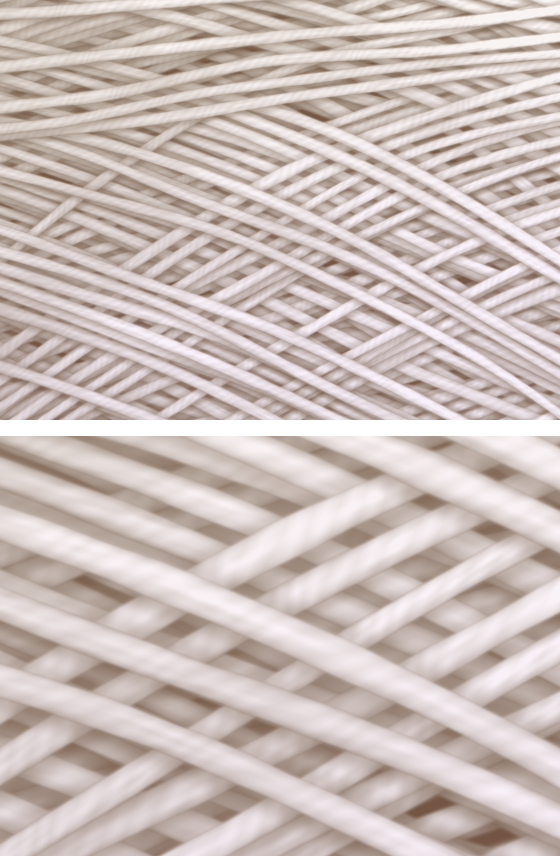
Top: the whole. Bottom: its middle third, enlarged.
Give the GLSL for this texture, as a Shadertoy shader.

```glsl
// Wound ball of cream cotton yarn: sheets of parallel strands crossing at shallow
// angles. Sheets are painted from the deepest to the topmost; every strand first
// shades what lies below it, then covers it with a rounded, twisted thread.

const int   SHEETS       = 11;
const float PITCH        = 0.0265;  // strand spacing, in canvas heights
const float RADIUS       = 0.52;    // strand radius, in pitches
const float SLOPE_MIN    = 0.30;
const float SLOPE_MAX    = 0.60;
const float DENSE_DEEP   = 0.75;    // share of strands present, bottom sheet
const float DENSE_TOP    = 0.20;    // and top sheet
const float DENSE_LOOSE  = 0.05;    // loose flat strands over all sheets
const float WANDER       = 0.80;    // sideways drift of a strand, in pitches
const float SHADOW       = 0.36;
const float SHADOW_REACH = 0.75;    // in pitches
const float DEEP_TONE    = 0.62;
const float EDGE_TONE    = 0.56;
const float CREST_TONE   = 1.03;
const float TWIST        = 0.07;
const float FUZZ         = 0.13;
const float STRAND_VARY  = 0.14;    // brightness change between and along strands
const float PATCH_VARY   = 0.20;    // broad brightness change
const float SOFTNESS     = 0.0018;  // edge blur, in canvas heights
const vec3  GAP_COLOR    = vec3(0.45, 0.33, 0.26);
const vec3  YARN_COLOR   = vec3(0.93, 0.90, 0.91);
const vec3  TONE_CURVE   = vec3(1.00, 0.93, 0.96);
const vec3  WARM_TINT    = vec3(1.00, 1.00, 0.97);
const vec3  ROSE_TINT    = vec3(1.00, 0.99, 1.01);

float hash(vec2 p) {
    vec3 q = fract(p.xyx * 0.1031);
    q += dot(q, q.yzx + 33.33);
    return fract((q.x + q.y) * q.z);
}

float noise(vec2 p) {
    vec2 cell = floor(p), f = fract(p);
    f = f * f * (3.0 - 2.0 * f);
    return mix(mix(hash(cell), hash(cell + vec2(1, 0)), f.x),
               mix(hash(cell + vec2(0, 1)), hash(cell + vec2(1, 1)), f.x), f.y);
}

// Strands come in small bundles: half the chance is shared by four neighbours
bool strandPresent(float row, float sheet, float density) {
    float single = hash(vec2(row, sheet * 17.0 + 3.0));
    float bundle = hash(vec2(floor(row / 4.0), sheet * 29.0 + 71.0));
    return 0.5 * (single + bundle) < sqrt(0.5 * density);
}

// Brightness of a thread; across runs from -1 to 1, along is in pitches
float threadTone(float across, float along, float seed) {
    float roundness = sqrt(max(1.0 - across * across, 0.0));
    float tone = mix(EDGE_TONE, CREST_TONE, roundness) + 0.07 * across;
    float ply = along * 1.1 - across * 0.6 + 1.6 * noise(vec2(along * 0.5, seed));
    tone += TWIST * (abs(fract(ply) * 2.0 - 1.0) - 0.5);
    float fibre = noise(vec2(along * 0.9 - across * 0.9, across * 2.5 + seed));
    tone += FUZZ * (fibre - 0.5);
    return tone + STRAND_VARY * (noise(vec2(along * 0.12, seed + 4.0)) - 0.5);
}

// Paints one sheet of strands over the tone already there
float paintSheet(float below, vec2 p, float sheet, float level, float blur) {
    bool loose = level > 0.99;
    float lean = mod(sheet, 2.0) < 0.5 ? 1.0 : -1.0;
    float slope = lean * mix(SLOPE_MIN, SLOPE_MAX, hash(vec2(sheet, 5.0)));
    if (loose) slope *= 0.4;
    float bend = 0.24 * (hash(vec2(sheet, 9.0)) - 0.6);
    float flatten = 1.0 - 0.4 * smoothstep(-0.2, 0.7, p.y);
    float line = p.y - slope * flatten * p.x - bend * p.x * p.x;
    float stretch = inversesqrt(1.0 + slope * slope);
    float v = line * stretch / PITCH + 40.0 * hash(vec2(sheet, 2.0));
    float along = (p.x + slope * p.y) * stretch / PITCH;
    float density = loose ? DENSE_LOOSE : mix(DENSE_DEEP, DENSE_TOP, level);
    float tone = below;

    for (int k = -2; k <= 2; k++) {
        float row = floor(v) + float(k);
        if (!strandPresent(row, sheet, density)) continue;
        float seed = 50.0 * hash(vec2(row, sheet + 41.0));
        float drift = 2.0 * noise(vec2(p.x * 2.2 + seed, seed)) - 1.0;
        float radius = RADIUS * (0.85 + 0.25 * hash(vec2(seed, row)));
        radius *= 0.92 + 0.16 * noise(vec2(along * 0.5, seed + 8.0));
        float offset = v - row - 0.5 - WANDER * drift;
        float gap = abs(offset) - radius;

        // Contact shadow, heavier on the lower side
        float side = offset < 0.0 ? 1.0 : 0.6;
        float fall = 1.0 - smoothstep(0.0, SHADOW_REACH, gap);
        tone *= 1.0 - SHADOW * side * fall;

        // The thread itself
        float cover = 1.0 - smoothstep(-blur, blur, gap);
        float thread = threadTone(offset / radius, along, seed);
        thread *= mix(DEEP_TONE, 1.0, sqrt(level));
        tone = mix(tone, thread, cover);
    }
    return tone;
}

void mainImage(out vec4 fragColor, in vec2 fragCoord) {
    vec2 p = fragCoord / iResolution.y;
    vec2 center = vec2(0.5 * iResolution.x / iResolution.y, 0.5);
    vec2 q = p - center;
    float blur = (SOFTNESS * (1.0 + dot(q, q)) + 0.6 / iResolution.y) / PITCH;

    float tone = 0.05;
    for (int i = 0; i < SHEETS; i++) {
        float level = float(i) / float(SHEETS - 1);
        tone = paintSheet(tone, q, float(i), level, blur);
    }

    // Soft daylight from the upper right, cooler and rosier lower down
    tone *= 1.0 + 0.12 * q.x + 0.08 * q.y - 0.06 * dot(q, q);
    tone *= 1.0 + PATCH_VARY * (noise(p * vec2(3.0, 5.0) + 7.0) - 0.45);
    vec3 ramp = pow(vec3(clamp(tone, 0.0, 1.1)), TONE_CURVE);
    vec3 color = mix(GAP_COLOR, YARN_COLOR, ramp);
    color *= mix(ROSE_TINT, WARM_TINT, smoothstep(-0.4, 0.5, q.y - 0.2 * q.x));
    fragColor = vec4(color, 1.0);
}
```
